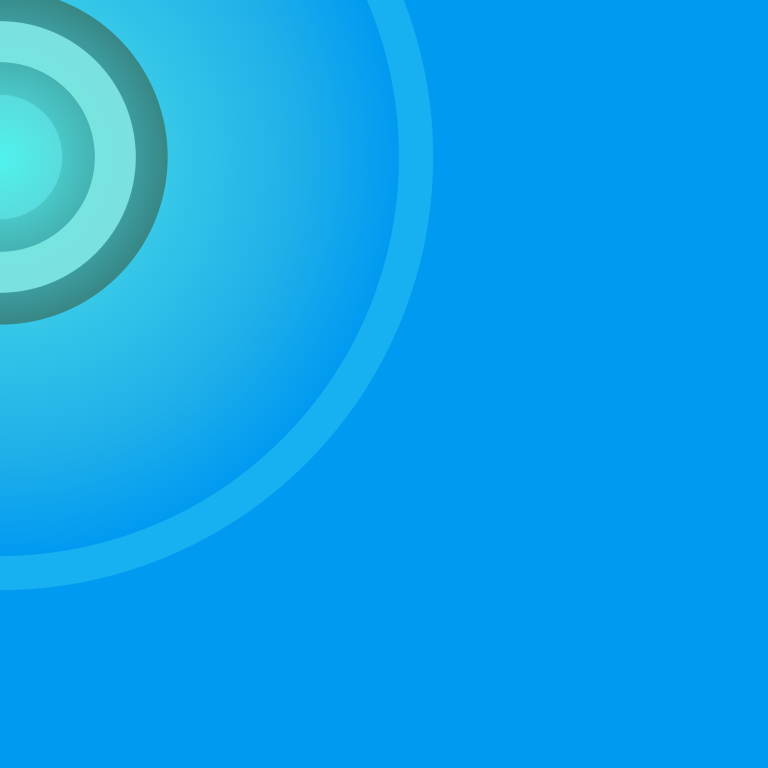
Reproduce this background procedurally as a Shadertoy shader.

```glsl
// Concentric teal rings with a soft cyan halo at the left edge of a flat blue field.
#define CENTER vec2(0.0, 0.7956)
#define HALO_OUTER 0.5640
#define HALO_INNER 0.5195
#define DARK_RADIUS 0.2183
#define PALE_RADIUS 0.1768
#define TEAL_RADIUS 0.1234
#define CORE_RADIUS 0.0810
#define EDGE_SOFTNESS 1.4

const vec3 BLUE = vec3(0.000, 0.604, 0.945);
const vec3 HALO_RIM = vec3(0.090, 0.690, 0.940);

// Smooth coverage of a disc at distance d from its centre
float disc(float d, float radius) {
    float soft = 0.5 * EDGE_SOFTNESS / iResolution.y;
    return 1.0 - smoothstep(radius - soft, radius + soft, d);
}

// Colour ramp running between two radii
vec3 ramp(float d, float r0, float r1, vec3 inner, vec3 outer) {
    return mix(inner, outer, clamp((d - r0) / (r1 - r0), 0.0, 1.0));
}

// Halo light fading from bright cyan through mid blue to the field
vec3 haloColor(float d) {
    const float midRadius = 0.385;
    vec3 mid = vec3(0.125, 0.690, 0.912);
    vec3 nearGlow = ramp(d, DARK_RADIUS, midRadius, vec3(0.215, 0.780, 0.910), mid);
    return ramp(d, midRadius, HALO_INNER, nearGlow, BLUE);
}

void mainImage(out vec4 fragColor, in vec2 fragCoord) {
    float d = length(fragCoord / iResolution.xy - CENTER);

    // Field, thin rim and halo
    vec3 color = mix(BLUE, HALO_RIM, disc(d, HALO_OUTER));
    color = mix(color, haloColor(d), disc(d, HALO_INNER));

    // Stacked rings, from the outside in
    vec3 dark = ramp(d, PALE_RADIUS, DARK_RADIUS, vec3(0.240, 0.610, 0.620), vec3(0.215, 0.530, 0.520));
    vec3 pale = ramp(d, TEAL_RADIUS, PALE_RADIUS, vec3(0.470, 0.895, 0.880), vec3(0.480, 0.880, 0.880));
    vec3 teal = ramp(d, CORE_RADIUS, TEAL_RADIUS, vec3(0.290, 0.780, 0.780), vec3(0.270, 0.700, 0.700));
    vec3 core = ramp(d, 0.0, CORE_RADIUS, vec3(0.310, 0.950, 0.930), vec3(0.350, 0.860, 0.865));
    color = mix(color, dark, disc(d, DARK_RADIUS));
    color = mix(color, pale, disc(d, PALE_RADIUS));
    color = mix(color, teal, disc(d, TEAL_RADIUS));
    color = mix(color, core, disc(d, CORE_RADIUS));

    fragColor = vec4(color, 1.0);
}
```
